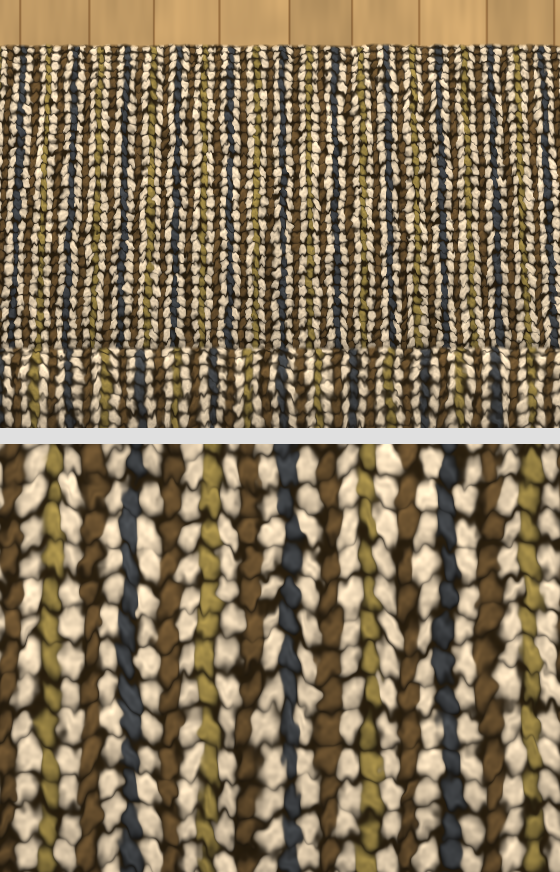
Top: the whole. Bottom: its middle third, enlarged.
Reproduce this texture procedurally as a WebGL 2 fragment shader.

```glsl
#version 300 es
precision highp float;
uniform vec2 u_resolution;
out vec4 fragColor;

const vec3 CREAM = vec3(0.86, 0.78, 0.66);
const vec3 BROWN = vec3(0.38, 0.29, 0.17);
const vec3 OLIVE = vec3(0.56, 0.48, 0.25);
const vec3 NAVY = vec3(0.24, 0.25, 0.26);
const vec3 GAP = vec3(0.15, 0.11, 0.05);
const vec3 WOOD = vec3(0.76, 0.61, 0.40);
const float CARPET_TOP = 0.893;
const float ROLL_TOP = 0.186;

float hash(vec2 p) {
  vec3 q = fract(p.xyx * vec3(0.1031, 0.1030, 0.0973));
  q += dot(q, q.yzx + 33.33);
  return fract((q.x + q.y) * q.z);
}

float noise(vec2 p) {
  vec2 i = floor(p), f = fract(p);
  f = f * f * (3.0 - 2.0 * f);
  vec2 e = vec2(0.0, 1.0);
  return mix(mix(hash(i), hash(i + e.yx), f.x),
             mix(hash(i + e), hash(i + e.yy), f.x), f.y);
}

// Eight columns per repeat: navy, brown, olive, brown, with cream between.
vec3 yarnColor(float column) {
  float k = mod(column, 8.0);
  if (mod(k, 2.0) > 0.5) return CREAM;
  if (k < 0.5) return NAVY;
  return abs(k - 4.0) < 0.5 ? OLIVE : BROWN;
}

// Leaning loops over dark backing, blended softly by height.
vec3 knots(vec2 cell, float softness) {
  vec3 sum = GAP * exp(0.1 / softness);
  float total = exp(0.1 / softness);
  vec2 base = floor(cell);
  for (int j = -1; j <= 1; j++) {
    for (int i = -1; i <= 1; i++) {
      vec2 id = base + vec2(i, j);
      float cream = mod(id.x, 2.0);
      float chance = hash(id + 71.0);
      float side = mod(id.x, 4.0) < 2.0 ? 1.0 : -1.0;
      vec2 jitter = vec2(hash(id + 13.0), hash(id + 37.0)) - 0.5;
      vec2 d = cell - id - 0.5 - jitter * vec2(0.34, 0.24);
      d.x += d.y * (0.32 * side + 0.4 * (chance - 0.5));
      d /= mix(vec2(0.58, 0.57), vec2(0.64, 0.57), cream) * (0.9 + 0.2 * chance);
      float height = 1.0 - dot(d, d) + 0.05 * cream;
      float strand = sin(dot(d, vec2(4.0 * side, 5.0)) + 6.0 * chance);
      float shade = mix(0.42, 1.04, smoothstep(-0.1, 0.95, height));
      shade += 0.10 * d.y + 0.16 * (chance - 0.5) + 0.05 * strand;
      float weight = exp(max(height, -2.0) / softness);
      sum += yarnColor(id.x) * shade * weight;
      total += weight;
    }
  }
  return sum / total;
}

// Stripes of the given repeat width, wobbling, with frayed yarn edges.
vec3 carpet(vec2 p, float repeatWidth, float row, float softness) {
  vec2 cell = vec2((p.x - 0.007) / repeatWidth * 8.0 + 0.5, row);
  cell.x += 0.45 * (noise(cell * vec2(0.6, 0.35)) - 0.5);
  cell.y += 0.7 * (noise(cell * vec2(0.45, 0.2) + 50.0) - 0.5);
  vec2 fray = vec2(noise(cell * 2.7 + 9.0), noise(cell * 2.7 + 90.0)) - 0.5;
  vec3 color = knots(cell + 0.36 * fray, softness);
  float fuzz = noise(p * 260.0) - 0.5;
  float wear = noise(p * 9.0 + 20.0) - 0.5;
  return color * (1.0 + 0.14 * fuzz * (1.0 - 2.0 * softness) + 0.10 * wear);
}

vec3 planks(vec2 p) {
  float x = (p.x - 0.019) / 0.1546 + 0.12 * (noise(vec2(p.x * 5.0, 3.0)) - 0.5);
  float id = floor(x);
  float seam = 0.5 - abs(fract(x) - 0.5);
  float grain = noise(vec2(p.x * 75.0, p.y * 9.0 + id * 7.0)) - 0.5;
  float figure = noise(vec2(p.x * 17.0, p.y * 14.0 + id * 3.0)) - 0.5;
  float tone = 0.95 + 0.12 * hash(vec2(id, 5.0)) + 0.06 * grain + 0.10 * figure;
  vec3 color = WOOD * tone;
  return mix(color * vec3(0.76, 0.69, 0.61), color, smoothstep(0.0, 0.03, seam));
}

void main() {
  vec2 p = (gl_FragCoord.xy - vec2(0.5 * u_resolution.x, 0.0)) / u_resolution.y;
  float pixel = 1.0 / u_resolution.y;
  float bump = 0.006 * (noise(vec2(p.x * 55.0, 2.0)) - 0.5);

  // Flat carpet, closing up as it bends over the far edge.
  float far = smoothstep(ROLL_TOP, CARPET_TOP, p.y);
  float flatRow = p.y / 0.0255 + exp(min(p.y - CARPET_TOP, 0.0) / 0.04);
  float repeatWidth = mix(0.127, 0.121, clamp((p.y - ROLL_TOP) / 0.707, 0.0, 1.0));
  float blur = mix(0.11, 0.23, smoothstep(0.62, CARPET_TOP, p.y));
  vec3 color = carpet(p, repeatWidth, flatRow, blur);
  color *= mix(0.96, 1.07, far);
  color *= mix(0.70, 1.0, smoothstep(ROLL_TOP - 0.01, ROLL_TOP + 0.03, p.y));

  // Floor behind the far edge.
  float floorMask = smoothstep(-0.003 - pixel, 0.003 + pixel, p.y - CARPET_TOP - bump);
  color = mix(color, planks(p), floorMask);

  // Larger, softer fold in front.
  float rollRow = p.y / 0.037 + 0.6 * exp(min(p.y - ROLL_TOP, 0.0) / 0.03);
  vec3 roll = carpet(p, 0.166, rollRow, 0.25);
  roll *= mix(0.88, 1.12, smoothstep(0.0, ROLL_TOP, p.y));
  float rollMask = smoothstep(0.004 + pixel, -0.004 - pixel, p.y - ROLL_TOP - bump);
  fragColor = vec4(mix(color, roll, rollMask), 1.0);
}
```
